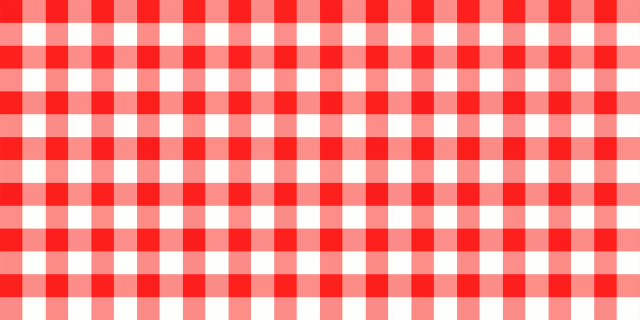
Write a Shadertoy shader that draws this pattern.

```glsl
// Red and white gingham check woven from crossing bands.

const vec2  REPEATS    = vec2(14.0, 7.0);    // checks across and down
const vec2  BAND_WIDTH = vec2(0.49, 0.5);    // dyed share of each repeat
const float SOFTNESS   = 0.0018;             // edge blur, in canvas widths
const float TONE_SHIFT = 0.012;              // brightness spread between squares
const vec3  WHITE = vec3(0.995, 0.995, 0.99);
const vec3  PINK  = vec3(0.99, 0.55, 0.53);
const vec3  RED   = vec3(0.99, 0.12, 0.11);

// Sine-free hash from a square's index to 0..1
float hash(vec2 cell) {
    vec3 p = fract(cell.xyx * 0.1031);
    p += dot(p, p.yzx + 33.33);
    return fract((p.x + p.y) * p.z);
}

// Coverage of the vertical (x) and horizontal (y) dyed bands
vec2 bandCoverage(vec2 repeatPos, vec2 blur) {
    vec2 halfWidth = 0.5 * BAND_WIDTH;
    vec2 fromCenter = abs(fract(repeatPos - halfWidth + 0.5) - 0.5);
    return 1.0 - smoothstep(-0.5 * blur, 0.5 * blur, fromCenter - halfWidth);
}

void mainImage(out vec4 fragColor, in vec2 fragCoord) {
    // Repeats are counted from the top left corner
    vec2 uv = fragCoord / iResolution.xy;
    vec2 repeatPos = vec2(uv.x, 1.0 - uv.y) * REPEATS;

    // Blur in repeat units, never thinner than about a pixel
    float blurPixels = max(SOFTNESS * iResolution.x, 1.2);
    vec2 blur = blurPixels * REPEATS / iResolution.xy;
    vec2 band = bandCoverage(repeatPos, blur);

    // One band gives pink, two crossing bands give red
    vec3 color = mix(mix(WHITE, PINK, band.x), mix(PINK, RED, band.x), band.y);

    // Slight uneven dye between the squares, leaving white untouched
    float dyed = max(band.x, band.y);
    float tone = hash(floor(repeatPos * 2.0)) - 0.5;
    color += tone * TONE_SHIFT * dyed;

    fragColor = vec4(clamp(color, 0.0, 1.0), 1.0);
}
```
